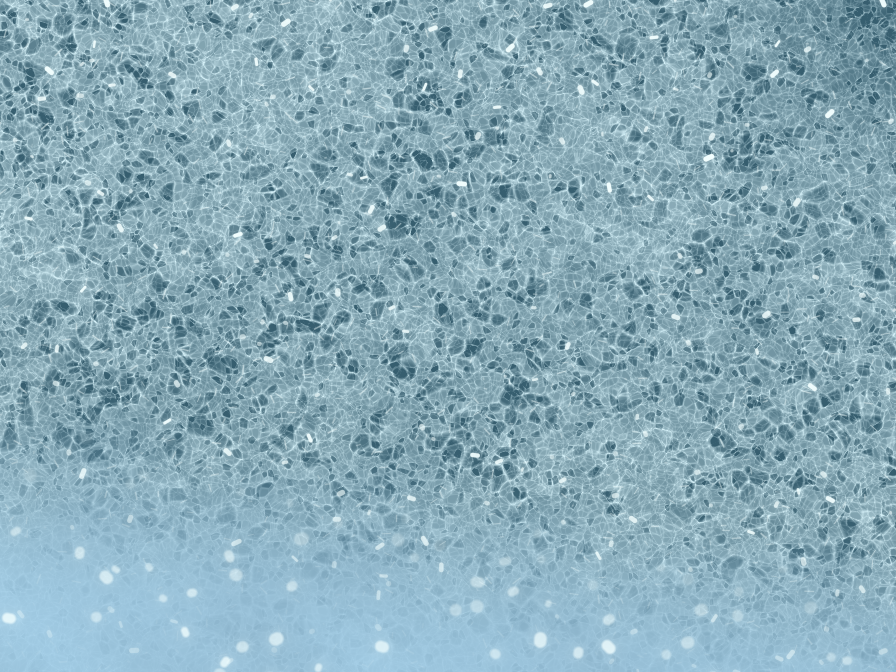
Reproduce this texture procedurally as a WebGL 1 fragment shader.

```glsl
precision highp float;
uniform vec2 u_resolution;

#define DEEP vec3(0.16, 0.32, 0.39)
#define PALE vec3(0.83, 0.94, 0.97)
#define HAZE vec3(0.62, 0.785, 0.885)
#define GLINT vec3(0.95, 1.0, 1.0)
#define FOAM_SCALE 36.0
#define FOAM_LAYERS 4
#define WEB_LIGHT 0.15
#define HOLE_DARK 0.30
#define BASE_TONE 0.49

vec2 hash2(vec2 c) {
  vec3 q = fract(c.xyx * vec3(0.1031, 0.1030, 0.0973));
  q += dot(q, q.yzx + 33.33);
  return fract((q.xx + q.yz) * q.zy);
}

// Slow, uneven patches from layered sines, about -1 to 1
float patches(vec2 p) {
  float a = sin(7.0 * p.x + 2.0 * sin(5.0 * p.y + 1.0)) * sin(8.0 * p.y + 1.7 * sin(6.0 * p.x));
  float b = sin(19.0 * p.x - 8.0 * p.y + 2.0 * sin(13.0 * p.y)) * sin(17.0 * p.y + 9.0 * p.x);
  return 0.6 * a + 0.4 * b;
}

// Cellular noise: gap to the nearest wall, and a random value for the cell
vec2 foam(vec2 p) {
  vec2 cell = floor(p);
  float near = 9.0, second = 9.0, id = 0.0;
  for (int j = -1; j <= 1; j++) {
    for (int i = -1; i <= 1; i++) {
      vec2 c = cell + vec2(float(i), float(j));
      vec2 h = hash2(c);
      float d = length(c + h - p);
      if (d < near) {
        second = near;
        near = d;
        id = fract(h.x * 7.3 + h.y * 5.7);
      } else {
        second = min(second, d);
      }
    }
  }
  return vec2(second - near, id);
}

// Scattered rounded strokes at random angles, sized in grid cells
float sparks(vec2 p, float density, float halfLength, float radius, float soft) {
  vec2 cell = floor(p);
  float light = 0.0;
  for (int j = -1; j <= 1; j++) {
    for (int i = -1; i <= 1; i++) {
      vec2 c = cell + vec2(float(i), float(j));
      vec2 h = hash2(c + 17.0);
      vec2 k = hash2(c + 91.0);
      float angle = 6.2832 * k.x;
      vec2 q = p - c - h;
      vec2 along = vec2(cos(angle), sin(angle));
      float across = dot(q, vec2(-along.y, along.x));
      float past = max(abs(dot(q, along)) - halfLength * k.y, 0.0);
      float size = radius * (0.6 + 0.7 * h.y);
      float d = length(vec2(past, across)) - size;
      float shape = 1.0 - smoothstep(-soft, soft, d);
      float halo = 0.16 * exp(-max(d, 0.0) / radius);
      float present = step(hash2(c + 53.0).x, density);
      light = max(light, present * (0.55 + 0.45 * k.y) * max(shape, halo));
    }
  }
  return light;
}

void main() {
  vec2 p = gl_FragCoord.xy / u_resolution.y;
  float px = 1.0 / u_resolution.y;
  float uneven = patches(p);

  // Out-of-focus slope at the lower left
  float haze = 1.0 - smoothstep(0.10, 0.43, p.y + 0.15 * p.x + 0.035 * uneven);

  // Broad light: paler at the left, dark in the upper right corner
  float tone = BASE_TONE + 0.07 * (1.0 - smoothstep(0.0, 0.8, p.x)) * smoothstep(0.45, 0.9, p.y);
  tone += 0.05 * (1.0 - smoothstep(0.05, 0.35, p.y)) + 0.025 * uneven;
  tone -= 0.24 * (1.0 - smoothstep(0.0, 0.36, length(p - vec2(1.34, 1.0))));

  // Overlapping foam layers with curved walls and open pores
  vec2 bent = p + 0.003 * sin(p.yx * vec2(83.0, 71.0) + 2.0 * sin(p * 47.0));
  float scale = FOAM_SCALE;
  float detail = 0.0;
  float poreShare = 0.80 + 0.12 * uneven;
  for (int n = 0; n < FOAM_LAYERS; n++) {
    float layer = float(n);
    vec2 f = foam(bent * scale + layer * 37.0);
    float web = 1.0 - smoothstep(0.0, 0.08 + 1.4 * px * scale, f.x);
    float pore = smoothstep(poreShare, poreShare + 0.12, f.y) * smoothstep(0.05, 0.4, f.x);
    detail += WEB_LIGHT * web * (0.5 + 0.5 * f.y) - HOLE_DARK * pore + 0.09 * (f.y - 0.5);
    scale *= 1.42;
  }
  tone += detail * (1.0 - 0.8 * haze);

  vec3 color = mix(DEEP, PALE, clamp(tone, 0.08, 1.0));
  vec3 mist = HAZE * (1.0 + 0.035 * uneven) + 0.06 * detail;
  color = mix(color, mist, 0.88 * haze);

  // Fine flecks, crisp glints, and round blurred lights in the haze
  float flecks = sparks(p * 64.0, 0.24, 0.42, 0.06, 50.0 * px);
  float glints = sparks(p * 30.0, 0.15, 0.14, 0.095, 24.0 * px);
  float bokeh = sparks(p * 20.0 + 7.0, 0.42, 0.06, 0.15, 0.06);
  color = mix(color, GLINT, 0.55 * flecks * (1.0 - 0.8 * haze));
  color = mix(color, GLINT, glints * (1.0 - 0.6 * haze));
  color = mix(color, GLINT, 0.85 * bokeh * haze);
  gl_FragColor = vec4(color, 1.0);
}
```
